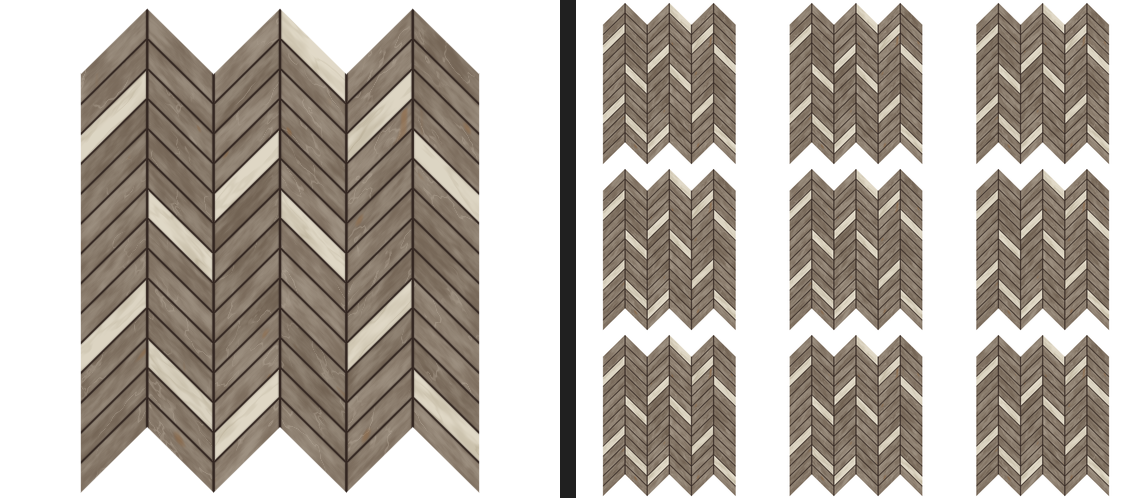
Left: one tile. Right: repeated 3 by 3.
A Shadertoy shader for this pattern:

```glsl
// Chevron mosaic sheet of brown stone strips with scattered cream marble strips, on white.

// Lengths are fractions of the canvas height.
const float ASPECT      = 512.0 / 456.0;
const float COLUMNS     = 6.0;
const float ROWS        = 14.0;
const float COLUMN_W    = 0.1333;
const float ROW_H       = 0.0600;
const float RISE        = 0.1316;   // height of one zigzag slope
const float PEAK_Y      = 0.4825;   // top of the peaks above the centre
const float SEAM_HALF   = 0.0025;   // upright joints
const float JOINT_HALF  = 0.0019;   // slanted joints
const float GRAIN_SCALE = 26.0;
const float TONE_SPREAD = 0.055;    // brightness change between strips

const vec3 BACKGROUND  = vec3(1.0);
const vec3 GROUT       = vec3(0.20, 0.15, 0.13);
const vec3 STONE_DARK  = vec3(0.47, 0.41, 0.35);
const vec3 STONE_LIGHT = vec3(0.60, 0.55, 0.49);
const vec3 STONE_VEIN  = vec3(0.70, 0.65, 0.59);
const vec3 RUST        = vec3(0.56, 0.40, 0.25);
const vec3 CREAM       = vec3(0.87, 0.84, 0.77);
const vec3 CREAM_SHADE = vec3(0.74, 0.70, 0.61);

// The two cream rows of each column, counted from the top.
const vec2 CREAM_ROWS[6] = vec2[6](
    vec2(2, 9), vec2(6, 11), vec2(4, 12), vec2(0, 6), vec2(2, 9), vec2(4, 12));

float hash(vec2 p) {
    return fract(sin(dot(p, vec2(127.1, 311.7))) * 43758.5453);
}

float valueNoise(vec2 p) {
    vec2 i = floor(p), f = fract(p);
    f = f * f * (3.0 - 2.0 * f);
    return mix(mix(hash(i), hash(i + vec2(1, 0)), f.x),
               mix(hash(i + vec2(0, 1)), hash(i + vec2(1, 1)), f.x), f.y);
}

float fbm(vec2 p) {
    float sum = 0.0, amplitude = 0.5;
    for (int octave = 0; octave < 4; octave++) {
        sum += amplitude * valueNoise(p);
        p = mat2(1.6, 1.2, -1.2, 1.6) * p + 7.3;
        amplitude *= 0.5;
    }
    return sum / 0.9375;
}

// Mottled brown stone with thin pale veins and a rare rust stain.
vec3 brownStone(vec2 q, float tone) {
    float mottle = fbm(q);
    float grain = fbm(q * vec2(1.5, 4.0) + 31.0);
    vec3 color = mix(STONE_DARK, STONE_LIGHT, smoothstep(0.2, 0.8, 0.6 * mottle + 0.4 * grain));
    float vein = 1.0 - smoothstep(0.0, 0.03, abs(fbm(q * 0.8 + 53.0) - 0.5));
    color = mix(color, STONE_VEIN, 0.45 * vein * smoothstep(0.4, 0.7, valueNoise(q * 0.9 + 11.0)));
    color = mix(color, RUST, 0.6 * smoothstep(0.93, 1.0, valueNoise(q * 0.9 + 87.0)));
    return color + TONE_SPREAD * (tone - 0.5);
}

// Pale marble with soft shading drawn out along the strip.
vec3 creamMarble(vec2 q, float tone) {
    float cloud = fbm(q * vec2(0.5, 1.1));
    float vein = 1.0 - smoothstep(0.0, 0.06, abs(fbm(q * vec2(0.4, 0.9) + 19.0) - 0.5));
    float shade = 0.6 * smoothstep(0.45, 0.8, cloud) + 0.3 * vein;
    return mix(CREAM, CREAM_SHADE, shade) + 0.5 * TONE_SPREAD * (tone - 0.5);
}

void mainImage(out vec4 fragColor, in vec2 fragCoord) {
    // The plain margin on all four sides lets the canvas tile without a seam.
    float unit = min(iResolution.y, iResolution.x / ASPECT);
    vec2 p = (fragCoord - 0.5 * iResolution.xy) / unit;
    float blur = 0.75 / unit;

    // Chevron coordinates: column across, row down from the zigzag top edge.
    float column = p.x / COLUMN_W + 0.5 * COLUMNS;
    float zigzag = abs(mod(column, 2.0) - 1.0);
    float depth = PEAK_Y - p.y - RISE * zigzag;
    float row = depth / ROW_H;
    float slantCos = inversesqrt(1.0 + pow(RISE / COLUMN_W, 2.0));
    vec2 strip = clamp(floor(vec2(column, row)), vec2(0.0), vec2(COLUMNS, ROWS) - 1.0);

    // Strip material, with its own piece of stone
    float tone = hash(strip + 3.7);
    vec2 offset = 40.0 * vec2(hash(strip + 0.3), hash(strip + 9.1));
    vec2 q = vec2(p.x, depth) * GRAIN_SCALE + offset;
    vec2 creamRows = CREAM_ROWS[int(strip.x)];
    bool isCream = strip.y == creamRows.x || strip.y == creamRows.y;
    vec3 color = isCream ? creamMarble(q, tone) : brownStone(q, tone);

    // Joints lie only between strips, not along the outer edge.
    float seam = abs(column - clamp(round(column), 1.0, COLUMNS - 1.0)) * COLUMN_W;
    float joint = abs(row - clamp(round(row), 1.0, ROWS - 1.0)) * ROW_H * slantCos;
    float gap = min(seam - SEAM_HALF, joint - JOINT_HALF);
    color *= 1.0 - 0.10 * (1.0 - smoothstep(0.0, 0.004, gap));
    color = mix(GROUT, color, smoothstep(-blur, blur, gap));

    // Sheet outline
    float side = min(column, COLUMNS - column) * COLUMN_W;
    float ends = min(row, ROWS - row) * ROW_H * slantCos;
    color = mix(BACKGROUND, color, smoothstep(-blur, blur, min(side, ends)));

    fragColor = vec4(color, 1.0);
}
```
